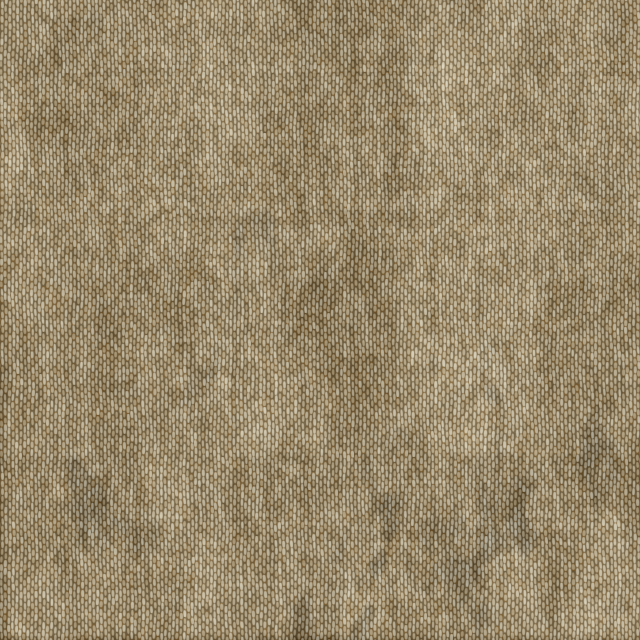
Write a Shadertoy shader that draws this texture.

```glsl
const vec3 DARK_YARN = vec3(0.42, 0.355, 0.24);
const vec3 PALE_YARN = vec3(0.78, 0.73, 0.62);
const vec3 OCHRE_SHIFT = vec3(0.045, 0.0, -0.05);
const vec3 GREY_SHIFT = vec3(-0.03, 0.0, 0.04);
const vec2 THREADS = vec2(168.0, 84.0);
const int SAMPLES = 3;

float hash(vec2 p) {
    vec3 q = fract(vec3(p.xyx) * 0.1031);
    q += dot(q, q.yzx + 33.33);
    return fract((q.x + q.y) * q.z);
}

// Smooth cellular noise: random cell values blended by distance
float blotches(vec2 p, float seed) {
    vec2 cell = floor(p);
    float total = 0.0, weights = 0.0;
    for (int j = -1; j <= 1; j++) {
        for (int i = -1; i <= 1; i++) {
            vec2 id = cell + vec2(i, j) + seed;
            vec2 centre = vec2(hash(id), hash(id + 57.0));
            vec2 d = cell + vec2(i, j) + centre - p;
            float w = exp(-4.5 * dot(d, d));
            total += w * hash(id + 113.0);
            weights += w;
        }
    }
    return total / weights;
}

// Slow sideways and lengthwise drift of the yarns
vec2 drift(vec2 p) {
    float x = sin(p.y * 23.0 + 4.0 * sin(p.x * 9.0)) + 0.5 * sin(p.y * 71.0 + p.x * 31.0);
    float y = sin(p.x * 19.0 + 3.0 * sin(p.y * 7.0)) + 0.6 * sin(p.x * 83.0 - p.y * 17.0);
    return p + vec2(0.001, 0.0012) * vec2(x, y);
}

// Slim staggered warp floats over a darker weft
vec3 weave(vec2 p, float wear) {
    vec2 g = drift(p) * THREADS;
    float column = floor(g.x);
    float pick = floor(g.y * 2.0);
    float slip = hash(vec2(column + 200.0, 41.0)) - 0.5;
    g.y += 0.5 * mod(column, 2.0) + 0.16 * slip;
    vec2 id = vec2(column, floor(g.y)) + 200.0;
    vec2 local = fract(g) - 0.5;

    float shade = hash(id);
    float tint = hash(id + 31.0);
    local.x += 0.2 * (hash(id + 19.0) - 0.3) * local.y + 0.18 * (hash(id + 71.0) - 0.5);
    local.y += 0.12 * (hash(id + 97.0) - 0.5);
    vec2 radius = vec2(0.4 + 0.15 * tint, 0.46 + 0.12 * shade);
    vec2 q = local / radius;
    q *= q;
    float height = smoothstep(0.0, 0.8, 1.0 - q.x - q.y * mix(1.0, q.y, 0.6));

    // Uneven yarn thickness in both directions
    float streak = hash(vec2(column + 200.0, 7.0)) - 0.5;
    streak *= 0.6 + 0.4 * sin(p.y * 14.0 + column * 2.4);
    float slub = hash(vec2(pick + 200.0, 83.0)) - 0.5;
    slub *= 0.6 + 0.4 * sin(p.x * 17.0 + pick * 1.9);

    float tone = 0.49 + 0.74 * (height - 0.53) + wear;
    tone += 0.34 * (shade - 0.5) * (0.4 + 0.6 * height);
    tone += 0.17 * streak + 0.13 * slub;

    vec3 color = mix(DARK_YARN, PALE_YARN, tone);
    color += OCHRE_SHIFT * tint * tint * (1.0 - height);
    color += GREY_SHIFT * (shade - 0.4) * height;
    return color;
}

// Uneven fading, stretched along the warp
float fading(vec2 p) {
    float broad = blotches(p * vec2(8.0, 3.0), 10.0) - 0.5;
    float middle = blotches(p * vec2(20.0, 7.0), 60.0) - 0.5;
    float fine = blotches(p * vec2(50.0, 28.0), 150.0) - 0.5;
    return 0.23 * broad + 0.19 * middle + 0.2 * fine;
}

// Sparse sooty patches with ragged borders
float stains(vec2 p) {
    float patches = blotches(p * vec2(11.0, 6.0), 320.0);
    float ragged = blotches(p * vec2(40.0, 24.0), 410.0);
    return smoothstep(0.74, 1.04, patches + 0.4 * (ragged - 0.5));
}

// Thin grimy band along the lower and left borders
float grime(vec2 p) {
    float ragged = 0.006 * blotches(p * 30.0, 510.0);
    float border = min(p.x * 1.6, p.y);
    return 1.0 - smoothstep(0.001, 0.008 + ragged, border);
}

void mainImage(out vec4 fragColor, in vec2 fragCoord) {
    vec2 p = fragCoord / iResolution.y;
    float soot = stains(p);
    float wear = fading(p) - 0.22 * soot - 0.15 * grime(p);

    // Supersampled threads
    vec3 color = vec3(0.0);
    for (int j = 0; j < SAMPLES; j++) {
        for (int i = 0; i < SAMPLES; i++) {
            vec2 offset = (vec2(i, j) + 0.5) / float(SAMPLES) - 0.5;
            color += weave((fragCoord + offset) / iResolution.y, wear);
        }
    }
    color /= float(SAMPLES * SAMPLES);
    color += GREY_SHIFT * 0.5 * soot;
    fragColor = vec4(clamp(color, 0.0, 1.0), 1.0);
}
```
